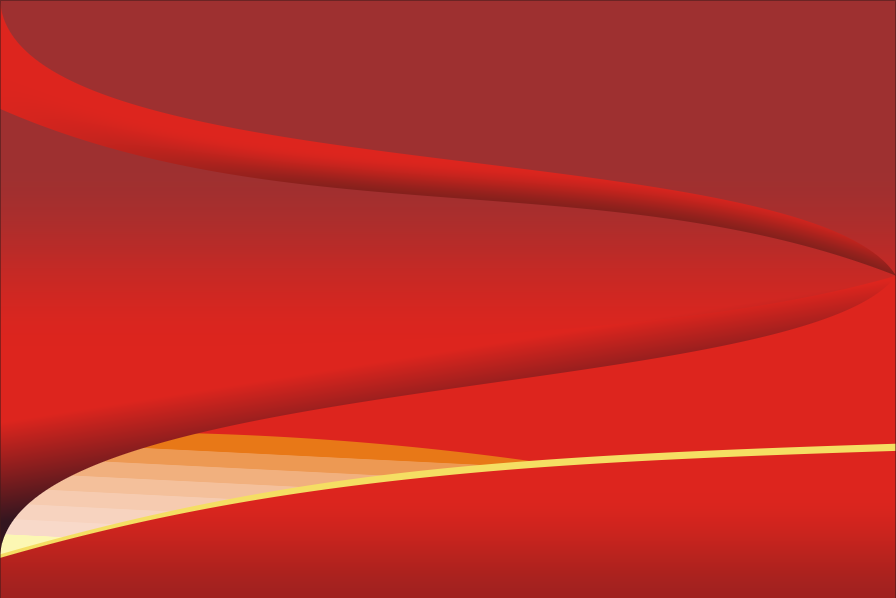
A Shadertoy shader for this background:

```glsl
vec4 bernstein(float t) {
    float s = 1.0 - t;
    return vec4(s * s * s, 3.0 * s * s * t, 3.0 * s * t * t, t * t * t);
}

// Height of a cubic Bezier at a given x, found by bisection
float curveHeight(float x, vec4 controlX, vec4 controlY) {
    float low = 0.0, high = 1.0;
    for (int i = 0; i < 22; i++) {
        float mid = 0.5 * (low + high);
        if (dot(bernstein(mid), controlX) < x) low = mid;
        else high = mid;
    }
    return dot(bernstein(0.5 * (low + high)), controlY);
}

// Smooth coverage of the positive side of a field
float cover(float field) {
    float slope = length(vec2(dFdx(field), dFdy(field)));
    return clamp(0.5 + field / max(slope, 1e-5), 0.0, 1.0);
}

void mainImage(out vec4 fragColor, in vec2 fragCoord) {
    vec2 p = fragCoord / iResolution.xy;
    vec3 red = vec3(0.865, 0.145, 0.118);
    vec3 maroon = vec3(0.62, 0.188, 0.188);

    // Signed heights above each sweeping edge
    float ribbonTop = p.y - curveHeight(p.x, vec4(0.0, 0.013, 0.898, 1.0), vec4(1.0, 0.678, 0.781, 0.539));
    float ribbonBase = p.y - curveHeight(p.x, vec4(0.0, 0.326, 0.677, 1.0), vec4(0.818, 0.604, 0.729, 0.539));
    float fold = p.y - curveHeight(p.x, vec4(0.0, 0.43, 0.78, 1.0), vec4(0.414, 0.424, 0.443, 0.539));
    float wave = p.y - curveHeight(p.x, vec4(0.0, 0.013, 0.898, 1.0), vec4(0.07, 0.381, 0.328, 0.539));
    float line = p.y - curveHeight(p.x, vec4(0.0, 0.326, 0.586, 1.0), vec4(0.07, 0.211, 0.232, 0.252));

    // Panel: maroon fading to red, with a dark slanted lower rim
    vec3 color = mix(red, maroon, smoothstep(0.415, 0.725, p.y));
    color = mix(red, color, cover(fold));
    float rimShade = clamp((0.293 - p.y + 0.24 * p.x) * 6.0, 0.0, 1.0);
    color = mix(color, vec3(0.2, 0.085, 0.12), rimShade);

    // Upper ribbon, shaded toward its lower edge
    float ribbonShade = (1.0 - smoothstep(-0.01, 0.06, ribbonBase)) * smoothstep(-0.05, 0.4, p.x);
    vec3 ribbon = mix(red, vec3(0.5, 0.125, 0.11), ribbonShade);
    color = mix(color, ribbon, cover(ribbonBase) * cover(-ribbonTop));

    // Stepped orange bands under the wave
    float bandPos = max((0.262 - p.y - 0.075 * p.x) * 38.5 + 1.0, 0.0);
    float bandSoft = 38.5 / iResolution.y;
    float band = floor(bandPos) + smoothstep(1.0 - bandSoft, 1.0, fract(bandPos));
    vec3 bands = mix(vec3(0.98, 0.9, 0.88), vec3(0.91, 0.47, 0.09), pow(0.7, band));
    bands = mix(bands, vec3(0.99, 0.97, 0.7), smoothstep(6.0, 7.0, band));
    float along = p.x - 0.228;
    float bandTop = 0.275 - 0.045 * along - 0.2235 * along * along;
    vec3 lower = mix(red, bands, cover(bandTop - p.y) * cover(line));

    // Floor below the line, darkening downward
    vec3 ground = mix(red, vec3(0.62, 0.13, 0.12), 1.0 - smoothstep(-0.02, 0.18, p.y));
    lower = mix(ground, lower, cover(line));
    color = mix(lower, color, cover(wave));

    // Yellow line, widening to the right
    float halfWidth = mix(0.003, 0.006, smoothstep(0.0, 0.5, p.x));
    color = mix(color, vec3(0.96, 0.87, 0.39), cover(halfWidth - abs(line)));

    // Thin dark frame on the top and sides
    float border = min(min(p.x, 1.0 - p.x) * 1.5, 1.0 - p.y);
    color = mix(color, vec3(0.25, 0.1, 0.1), 0.6 * cover(0.0015 - border));

    fragColor = vec4(color, 1.0);
}
```
